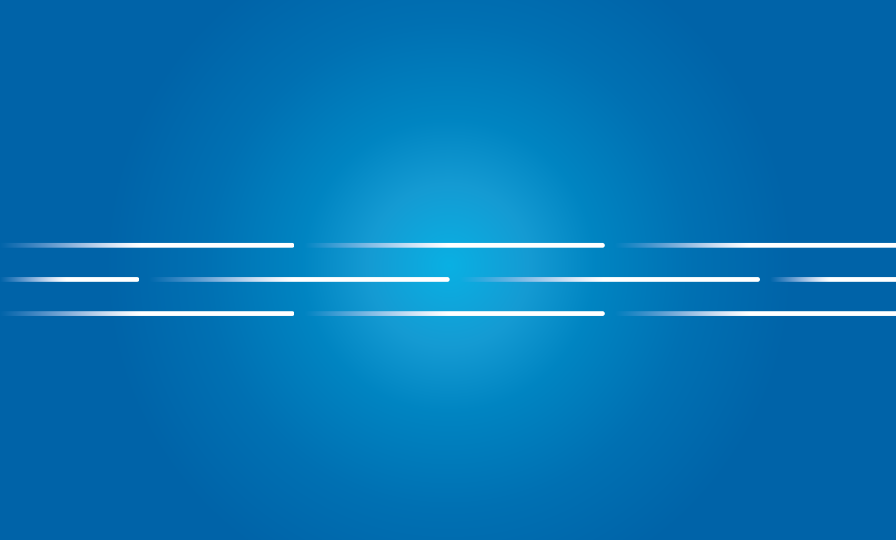
Write a Shadertoy shader that draws this background.

```glsl
// Lengths are fractions of the canvas height
const vec2 GLOW_OFFSET = vec2(0.002, 0.008);
const vec4 GLOW_RADII = vec4(0.15, 0.27, 0.45, 0.63);
const vec3 GLOW_CORE = vec3(0.035, 0.69, 0.89);
const vec3 GLOW_INNER = vec3(0.08, 0.605, 0.825);
const vec3 GLOW_MIDDLE = vec3(0.0, 0.52, 0.76);
const vec3 GLOW_OUTER = vec3(0.0, 0.44, 0.70);
const vec3 BASE_BLUE = vec3(0.0, 0.39, 0.66);

const float ROW_CENTER = 0.4825;
const float ROW_SPACING = 0.0632;
const float DASH_PERIOD = 0.5747;
const float DASH_LENGTH = 0.556;
const float DASH_END = 0.003;
const float DASH_RADIUS = 0.0044;
const float FADE_SHARE = 0.48;
const vec3 DASH_TAIL = vec3(0.55, 0.66, 0.89);
const vec3 DASH_HEAD = vec3(1.0);

// Radial gradient with five colour stops
vec3 glowColor(float r) {
    vec3 color = mix(GLOW_CORE, GLOW_INNER, clamp(r / GLOW_RADII.x, 0.0, 1.0));
    vec3 t = clamp((r - GLOW_RADII.xyz) / (GLOW_RADII.yzw - GLOW_RADII.xyz), 0.0, 1.0);
    color = mix(color, GLOW_MIDDLE, t.x);
    color = mix(color, GLOW_OUTER, t.y);
    return mix(color, BASE_BLUE, t.z);
}

// Distance to a horizontal capsule
float capsule(vec2 p, float left, float right, float radius) {
    p.x -= clamp(p.x, left + radius, right - radius);
    return length(p) - radius;
}

// Row of dashes fading in from the left; the fade fits the visible part
vec4 dashRow(vec2 p, float width, float firstEnd, float pixel) {
    float end = firstEnd + ceil((p.x - firstEnd) / DASH_PERIOD) * DASH_PERIOD;
    float start = end - DASH_LENGTH;
    float shownStart = max(start, 0.0);
    float shownEnd = min(end, width);
    float along = clamp((p.x - shownStart) / (shownEnd - shownStart), 0.0, 1.0);
    float fade = clamp(along / FADE_SHARE, 0.0, 1.0);
    float d = capsule(p, start, end, DASH_RADIUS);
    float coverage = clamp(0.5 - d / pixel, 0.0, 1.0);
    float opacity = 1.0 - pow(1.0 - fade, 1.7);
    return vec4(mix(DASH_TAIL, DASH_HEAD, fade), coverage * opacity);
}

void mainImage(out vec4 fragColor, in vec2 fragCoord) {
    float pixel = 1.0 / iResolution.y;
    vec2 p = fragCoord * pixel;
    float width = iResolution.x * pixel;

    // Background glow
    vec2 glowCenter = vec2(0.5 * width, 0.5) + GLOW_OFFSET;
    vec3 color = glowColor(length(p - glowCenter));

    // Three rows, the outer two shifted by half a period
    for (int i = -1; i <= 1; i++) {
        float row = float(i);
        float firstEnd = 0.5 * width + DASH_END + 0.5 * DASH_PERIOD * abs(row);
        vec2 q = vec2(p.x, p.y - ROW_CENTER - row * ROW_SPACING);
        vec4 dash = dashRow(q, width, firstEnd, pixel);
        color = mix(color, dash.rgb, dash.a);
    }

    fragColor = vec4(color, 1.0);
}
```
